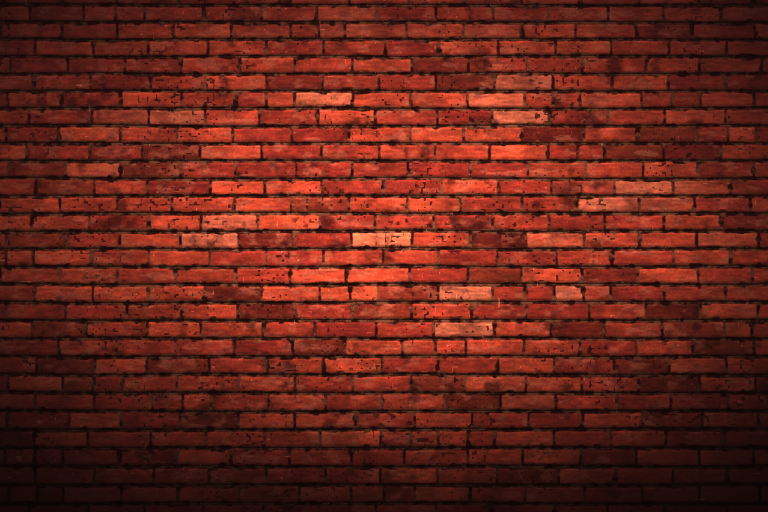
A WebGL 1 fragment shader for this texture:

```glsl
precision highp float;
// Weathered red brick wall in running bond, lit by a warm pool of light that fades to dark corners.
uniform vec2 u_resolution;

float hash(vec2 p) {
  p = fract(p * vec2(0.1031, 0.1137));
  p += dot(p, p.yx + 33.33);
  return fract((p.x + p.y) * p.x * 17.31);
}

float noise(vec2 p) {
  vec2 i = floor(p), f = fract(p);
  f = f * f * (3.0 - 2.0 * f);
  i += 200.0;
  return mix(mix(hash(i), hash(i + vec2(1, 0)), f.x),
             mix(hash(i + vec2(0, 1)), hash(i + vec2(1, 1)), f.x), f.y);
}

float fbm(vec2 p) {
  float sum = 0.0, gain = 0.53;
  for (int i = 0; i < 4; i++) {
    sum += gain * noise(p);
    p = p * 2.03 + 17.7;
    gain *= 0.5;
  }
  return sum;
}

// Lateral shift of the joint that starts a brick, as a share of the brick pitch
float jointShift(vec2 id) {
  return 0.11 * hash(id + 61.0);
}

void main() {
  vec2 uv = gl_FragCoord.xy / u_resolution;
  vec2 p = vec2(uv.x * 1.5, 1.0 - uv.y);
  float pixel = 1.0 / u_resolution.y;

  // Courses grow slightly taller toward the bottom
  float y = p.y + 0.003 * (noise(p * vec2(5.0, 20.0)) - 0.5);
  float v = 0.69 + 30.04 * y - 1.27 * y * y;
  float row = floor(v);
  float u = (uv.x - 0.453) * 13.3 + 0.5 * mod(row, 2.0) + 40.0;
  u += 0.16 * (hash(vec2(row, 7.0)) - 0.5);

  // Find the brick between two uneven joints; some are cut in half
  vec2 id = vec2(floor(u), row);
  if (fract(u) < jointShift(id)) id.x -= 1.0;
  float left = id.x + jointShift(id);
  float right = id.x + 1.0 + jointShift(id + vec2(1, 0));
  if (hash(id + 19.0) < 0.05) {
    float cut = mix(left, right, 0.52);
    if (u < cut) right = cut;
    else { left = cut; id.x += 0.5; }
  }
  float tone = hash(id * 2.0 + 3.0);
  float rare = hash(id * 2.0 + 131.0);

  // Rounded box with worn edges, measured in canvas heights
  vec2 local = vec2((u - 0.5 * (left + right)) * 0.1127, (v - row - 0.5) * 0.0348);
  vec2 extent = vec2(0.5 * (right - left) * 0.1127 - 0.0027, 0.0142);
  extent.y -= 0.0013 * hash(id + 88.0);
  vec2 q = abs(local) - extent + 0.0025;
  float d = length(max(q, 0.0)) + min(max(q.x, q.y), 0.0) - 0.0025;
  d += 0.0036 * (fbm(p * 75.0 + tone * 9.0) - 0.5);
  d += 0.003 * smoothstep(0.7, 0.9, noise(p * 60.0));
  float brick = 1.0 - smoothstep(-0.6 * pixel - 0.0008, 0.6 * pixel + 0.0008, d);

  // Wide pool of light, a little above the middle
  vec2 away = vec2(uv.x - 0.51, p.y - 0.42);
  float reach = dot(away * away, vec2(2.7, 3.2));
  float light = 1.1 * exp(-reach - 0.75 * reach * reach);
  light *= 0.82 + 0.36 * fbm(p * 4.0);

  // Fired clay: red, orange, pale and burnt bricks
  vec3 clay = mix(vec3(0.56, 0.155, 0.105), vec3(0.80, 0.275, 0.155), tone);
  float pale = smoothstep(0.82, 0.97, rare) * smoothstep(0.35, 0.95, light);
  clay = mix(clay, vec3(0.88, 0.45, 0.29), 0.75 * pale);
  clay *= mix(0.62, 1.0, smoothstep(0.04, 0.18, rare));

  // Mottling, pale scuffs, streaks and grain
  float stain = fbm(p * vec2(22.0, 36.0) + tone * 31.0);
  clay *= 0.62 + 0.74 * stain;
  float scuff = smoothstep(0.52, 0.74, fbm(p * vec2(38.0, 65.0) + rare * 23.0));
  clay = mix(clay, vec3(0.80, 0.42, 0.29), 0.45 * scuff);
  clay *= 0.84 + 0.32 * noise(p * vec2(75.0, 260.0));
  clay *= 0.90 + 0.20 * noise(p * 330.0);

  // Small dark pits and soft soot patches
  float pits = smoothstep(0.72, 0.92, noise(p * vec2(170.0, 210.0) + 40.0));
  clay *= 1.0 - 0.65 * pits * smoothstep(0.4, 0.7, noise(p * 17.0 + 9.0));
  clay *= 1.0 - 0.5 * smoothstep(0.62, 0.85, fbm(p * 25.0 + 70.0));

  // Lit upper arris and shaded lower edge
  clay *= 1.0 + 0.2 * smoothstep(-0.008, -0.0125, local.y);
  clay *= 1.0 - 0.3 * smoothstep(0.007, 0.0135, local.y);

  // Recessed mortar, darkest right under each brick
  float grit = fbm(p * vec2(85.0, 110.0) + 12.0);
  vec3 mortar = mix(vec3(0.13, 0.05, 0.035), vec3(0.52, 0.29, 0.19), smoothstep(0.3, 0.75, grit));
  mortar *= 1.0 - 0.55 * smoothstep(0.011, 0.016, local.y);

  vec3 color = mix(mortar, clay, brick) * light;
  // Cool dim fill in the shade, and a few pale flecks
  color += vec3(0.094, 0.036, 0.036) * (0.55 + 0.45 * brick) * (1.2 - 0.45 * p.y);
  color += vec3(0.20, 0.14, 0.11) * smoothstep(0.94, 0.99, noise(p * 120.0 + 55.0)) * (0.2 + light);
  gl_FragColor = vec4(color, 1.0);
}
```
